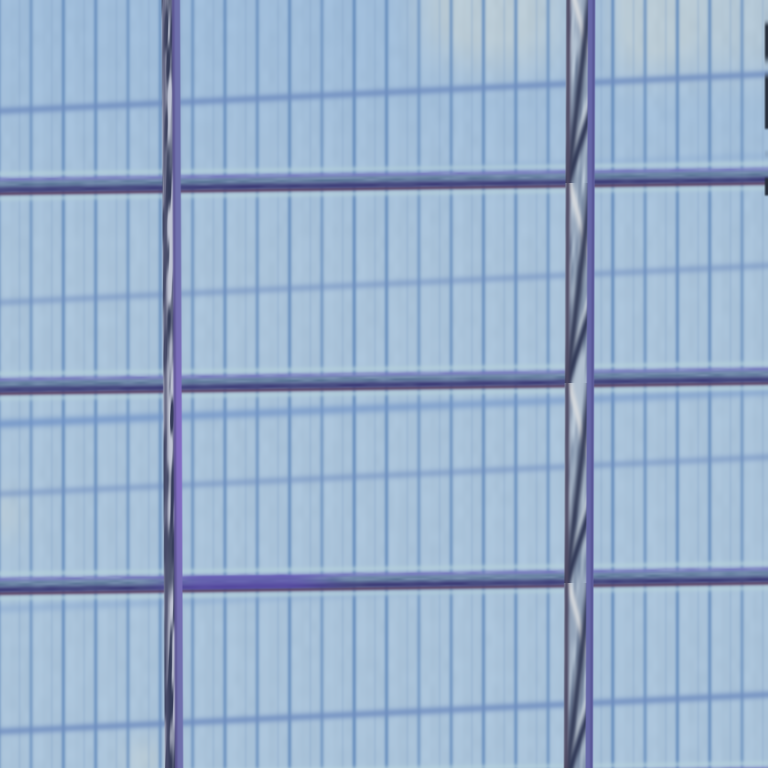
Give the GLSL for this pattern, as a WebGL 1 fragment shader.

```glsl
precision highp float;
// A glazed wall of pale blue panes: fine vertical seams, slanted soft reflections,
// layered dark beams and two worn mullions. Lines are Gaussian profiles of the
// distance to each axis; value noise adds clouds, grain and uneven metal.

uniform vec2 u_resolution;

float hash(vec2 p) {
  return fract(sin(dot(p, vec2(127.1, 311.7))) * 43758.5);
}

float noise(vec2 p) {
  vec2 i = floor(p), f = fract(p);
  f = f * f * (3.0 - 2.0 * f);
  return mix(mix(hash(i), hash(i + vec2(1, 0)), f.x),
             mix(hash(i + vec2(0, 1)), hash(i + vec2(1, 1)), f.x), f.y);
}

// Soft line of half width w around d = 0.
float line(float d, float w) {
  return exp(-d * d / (w * w));
}

// Soft-edged interval from a to b.
float span(float x, float a, float b, float soft) {
  return smoothstep(a - soft, a + soft, x) * (1.0 - smoothstep(b - soft, b + soft, x));
}

vec3 sky(vec2 p) {
  vec3 col = mix(vec3(0.66, 0.76, 0.85), vec3(0.62, 0.735, 0.85), smoothstep(0.6, 1.0, p.y));
  float wisps = 0.45 + 0.75 * noise(p * vec2(14.0, 7.0));
  float cloud = span(p.x, 0.56, 0.73, 0.06) * smoothstep(0.86, 0.98, p.y)
              + smoothstep(0.76, 0.84, p.x) * smoothstep(0.84, 0.96, p.y)
              + line(length(p - vec2(0.0, 0.33)), 0.035)
              + line(length(p - vec2(0.19, 0.01)), 0.03);
  col = mix(col, vec3(0.74, 0.80, 0.83), clamp(cloud * wisps, 0.0, 0.85));
  return col + 0.018 * (noise(p * vec2(110.0, 60.0)) - 0.5);
}

// Evenly spaced vertical seams, each with a faint companion inside the pane.
vec3 seams(vec3 col, vec2 p) {
  float cell = (p.x - 0.0404) / 0.04208 + 0.5;
  float d = (fract(cell) - 0.5) * 0.04208;
  float strength = 0.6 + 0.3 * hash(vec2(floor(cell), 3.0));
  col += 0.012 * span(d, 0.004, 0.015, 0.003);
  col = mix(col, vec3(0.53, 0.65, 0.79), 0.25 * line(d + 0.015, 0.002));
  return mix(col, vec3(0.42, 0.57, 0.75), strength * line(d, 0.0028));
}

// Two families of slanted reflections, uneven in strength.
vec3 reflections(vec3 col, vec2 p) {
  for (int i = 0; i < 4; i++) {
    float k = float(i);
    float y = 0.8555 - 0.2493 * k - 0.06 * step(2.5, k) + 0.048 * p.x;
    float strength = 0.42 + 0.13 * (k - 1.5) * (k - 1.5);
    col = mix(col, vec3(0.43, 0.55, 0.75), strength * line(p.y - y, 0.0055));
  }
  for (int i = 0; i < 3; i++) {
    float k = float(i);
    float y = 0.755 - 0.307 * k + 0.033 * k * (k - 1.0) + 0.042 * p.x;
    float strength = (0.25 + 0.45 * line(k - 1.0, 0.5)) * (1.0 - 0.4 * p.x);
    col = mix(col, vec3(0.43, 0.57, 0.78), strength * line(p.y - y, 0.0065));
  }
  return col;
}

// Beam layers from top to bottom: pale rim, lilac, teal grey, navy, brown, pale rim.
vec3 beams(vec3 col, vec2 p) {
  for (int i = 0; i < 4; i++) {
    float k = float(i);
    float d = p.y - (0.7526 - 0.2603 * k + 0.0135 * p.x);
    float wear = noise(vec2(p.x * 60.0, k * 9.0 + d * 300.0));
    float purple = line(k - 2.0, 0.4) * span(p.x, 0.22, 0.42, 0.05);
    col = mix(col, vec3(0.71, 0.82, 0.86), 0.55 * (line(d - 0.021, 0.004) + line(d + 0.011, 0.004)));
    col = mix(col, vec3(0.46, 0.56, 0.68), 0.9 * span(d, -0.002, 0.013, 0.002));
    col = mix(col, vec3(0.46, 0.47, 0.74), (0.55 + 0.35 * wear) * line(d - 0.0135, 0.0032));
    col = mix(col, vec3(0.33, 0.45, 0.57), 0.7 * wear * line(d - 0.007, 0.004));
    col = mix(col, vec3(0.40, 0.27, 0.36), 0.8 * line(d + 0.0045, 0.0028));
    col = mix(col, vec3(0.24, 0.24, 0.47), (0.8 + 0.2 * wear) * line(d, 0.0048));
    col = mix(col, vec3(0.38, 0.31, 0.70), 0.65 * purple * span(d, -0.003, 0.014, 0.002));
  }
  return col;
}

// Narrow mullion: mottled metal on the left, a purple face on the right.
vec3 narrowMullion(vec3 col, vec2 p) {
  float x = p.x - 0.2155 + 0.004 * (p.y - 0.5);
  float mottle = noise(vec2(x * 260.0 - p.y * 9.0, p.y * 24.0));
  vec3 metal = mix(vec3(0.20, 0.23, 0.34), vec3(0.76, 0.78, 0.84), smoothstep(0.25, 0.85, mottle));
  vec3 face = mix(vec3(0.43, 0.44, 0.67), vec3(0.51, 0.42, 0.76), line(p.y - 0.4, 0.18));
  metal = mix(metal, vec3(0.30, 0.31, 0.43), 0.75 * line(x, 0.003));
  metal = mix(metal, face, smoothstep(0.009, 0.013, x));
  metal = mix(metal, vec3(0.34, 0.31, 0.55), 0.7 * line(x - 0.012, 0.002));
  return mix(col, metal, span(x, -0.003, 0.021, 0.0015));
}

// Wide mullion: pale channel crossed by steep streaks that restart at every beam.
vec3 wideMullion(vec3 col, vec2 p) {
  float x = p.x - 0.7365 - 0.003 * (p.y - 0.5);
  float u = (x - 0.005) / 0.021;
  float t = fract((p.y - 0.762) / 0.2603);
  float grain = noise(vec2(u * 5.0 - p.y * 12.0, p.y * 34.0));
  vec3 metal = mix(vec3(0.48, 0.55, 0.65), vec3(0.72, 0.78, 0.84), grain);
  metal = mix(metal, vec3(0.86, 0.87, 0.88), 0.8 * line(u - (0.99 - t) / 0.3, 0.22));
  metal = mix(metal, vec3(0.82, 0.86, 0.89), 0.7 * line(u - (t - 0.12) / 0.25, 0.2));
  metal = mix(metal, vec3(0.17, 0.20, 0.32), 0.9 * line(u - (t - 0.04) / 0.25, 0.24));
  metal = mix(metal, vec3(0.19, 0.22, 0.33), 0.9 * line(u - (t - 0.10) / 0.68, 0.25));
  metal = mix(metal, vec3(0.30, 0.28, 0.38), 0.9 * line(x - 0.002, 0.0035));
  metal = mix(metal, vec3(0.40, 0.41, 0.66), smoothstep(0.026, 0.029, x));
  metal = mix(metal, vec3(0.31, 0.30, 0.54), 0.6 * line(x - 0.035, 0.002));
  return mix(col, metal, span(x, -0.001, 0.037, 0.0015));
}

void main() {
  vec2 p = gl_FragCoord.xy / u_resolution;
  vec3 col = beams(reflections(seams(sky(p), p), p), p);
  col = wideMullion(narrowMullion(col, p), p);
  float chips = smoothstep(0.35, 0.6, noise(vec2(2.0, p.y * 45.0)));
  col = mix(col, vec3(0.16, 0.19, 0.24), chips * smoothstep(0.994, 0.998, p.x) * step(0.71, p.y));
  gl_FragColor = vec4(col, 1.0);
}
```
